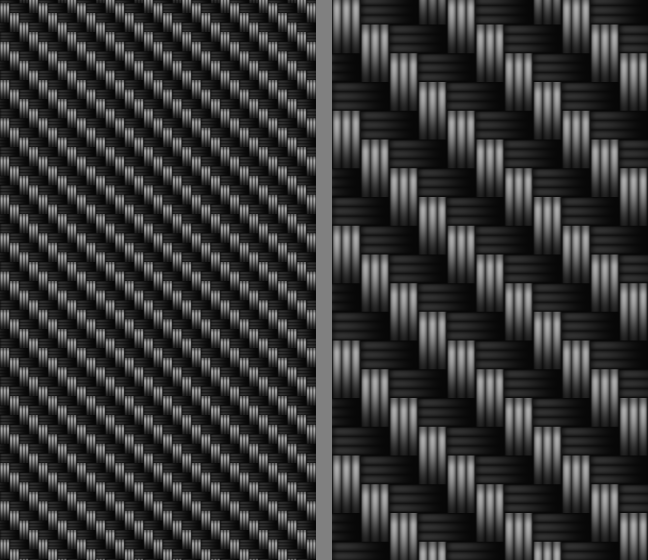
Left, the full canvas; right, a detail of the centre.
Give the GLSL for this pattern, as a WebGL 2 fragment shader.

```glsl
#version 300 es
precision highp float;

uniform vec2 u_resolution;
out vec4 fragColor;

// Rounded profile of three strands side by side across one tow
float strands(float across) {
    float ridge = sin(3.14159 * fract(across * 3.0));
    float tow = smoothstep(0.0, 0.06, across) * smoothstep(1.0, 0.92, across);
    return mix(0.22, 1.0, pow(ridge, 0.8)) * mix(0.3, 1.0, tow);
}

// Upright tow: lit near its top, sinking into shadow at its foot
float uprightTow(float along, float across) {
    float light = mix(0.6, 1.0, smoothstep(0.0, 0.22, along));
    light *= mix(1.0, 0.15, smoothstep(0.2, 1.05, along));
    return 0.02 + 0.66 * light * strands(across);
}

// Level tow: dim, fading to black towards its right end
float levelTow(float along, float across) {
    float light = smoothstep(-0.1, 0.12, along) * (1.0 - smoothstep(0.15, 1.0, along));
    return 0.025 + 0.17 * light * strands(across);
}

// Two-over-two twill; p is in cells, with y running downwards
float weave(vec2 p) {
    vec2 cell = floor(p);
    vec2 f = p - cell;
    float phase = mod(cell.y - cell.x, 4.0);
    if (phase < 1.5) {
        return uprightTow((phase + f.y) * 0.5, f.x);
    }
    return levelTow((3.0 - phase + f.x) * 0.5, f.y);
}

void main() {
    float cellsPerUnit = 33.0 / u_resolution.x;
    float shade = 0.0;

    // Average a 4 by 4 grid of samples to smooth the edges
    for (int j = 0; j < 4; j++) {
        for (int i = 0; i < 4; i++) {
            vec2 offset = (vec2(i, j) + 0.5) / 4.0 - 0.5;
            vec2 p = gl_FragCoord.xy + offset;
            p.y = u_resolution.y - p.y;
            shade += weave(p * cellsPerUnit - vec2(0.0, 0.35));
        }
    }
    fragColor = vec4(vec3(shade / 16.0), 1.0);
}
```
